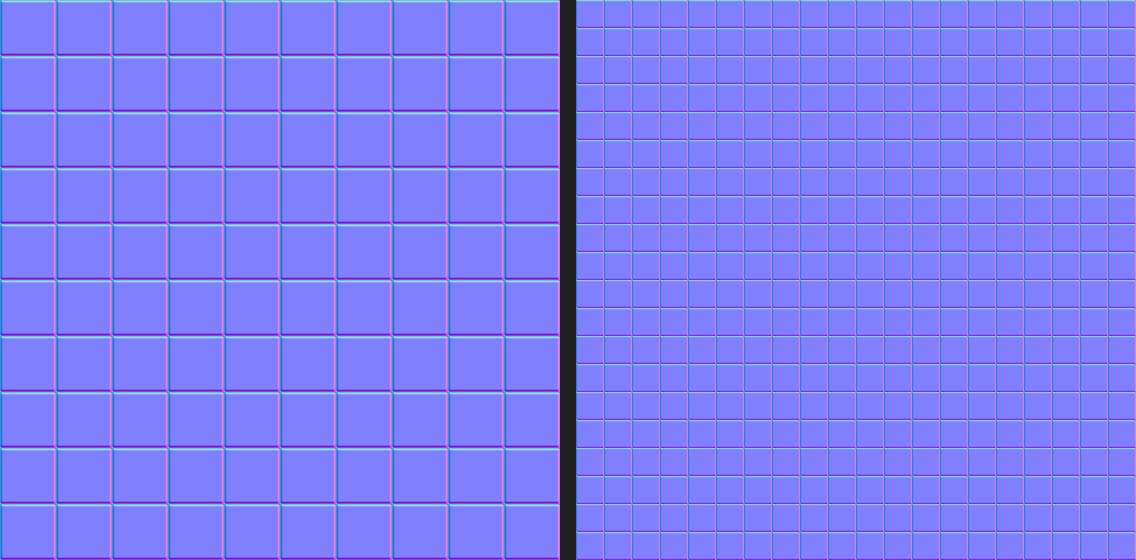
Left, the tile; right, the same tile 2 across and 2 down.
Reproduce this texture map procedurally as a Shadertoy shader.

```glsl
// Tangent-space normal map of a square tile grid with softly bevelled edges.
// Each tile is a rounded box; its edge distance gives a slope, which tilts the
// normal outward. Sub-pixel samples are averaged to smooth the thin bevels.

const float TILES = 10.0;         // repeats across and down
const float CORNER_RADIUS = 0.05; // in tile widths
const float PEAK_SLOPE = 1.4;
const int SAMPLES = 4;            // per axis

// Steepness of the bevel at a given distance inside the tile edge
float bevelSlope(float edgeDist, float peak) {
    float rise = smoothstep(0.003, 0.015, edgeDist);
    float fall = 1.0 - smoothstep(0.033, 0.048, edgeDist);
    return peak * rise * fall;
}

// Surface normal at p, measured from the tile centre (-0.5 to 0.5)
vec3 tileNormal(vec2 p, float radius, float peak) {
    vec2 rim = max(abs(p) - (0.5 - radius), 0.0);
    float reach = length(rim);
    vec2 outward = sign(p) * rim / max(reach, 1e-5);
    return normalize(vec3(outward * bevelSlope(radius - reach, peak), 1.0));
}

vec3 encodeNormal(vec3 n) {
    return n * 0.5 + 0.5;
}

void mainImage(out vec4 fragColor, in vec2 fragCoord) {
    vec3 sum = vec3(0.0);

    // Average a regular grid of samples inside the pixel
    for (int y = 0; y < SAMPLES; y++) {
        for (int x = 0; x < SAMPLES; x++) {
            vec2 offset = (vec2(x, y) + 0.5) / float(SAMPLES) - 0.5;
            vec2 uv = (fragCoord + offset) / iResolution.xy;
            vec2 cell = fract(uv * TILES) - 0.5;
            sum += encodeNormal(tileNormal(cell, CORNER_RADIUS, PEAK_SLOPE));
        }
    }

    fragColor = vec4(sum / float(SAMPLES * SAMPLES), 1.0);
}
```
